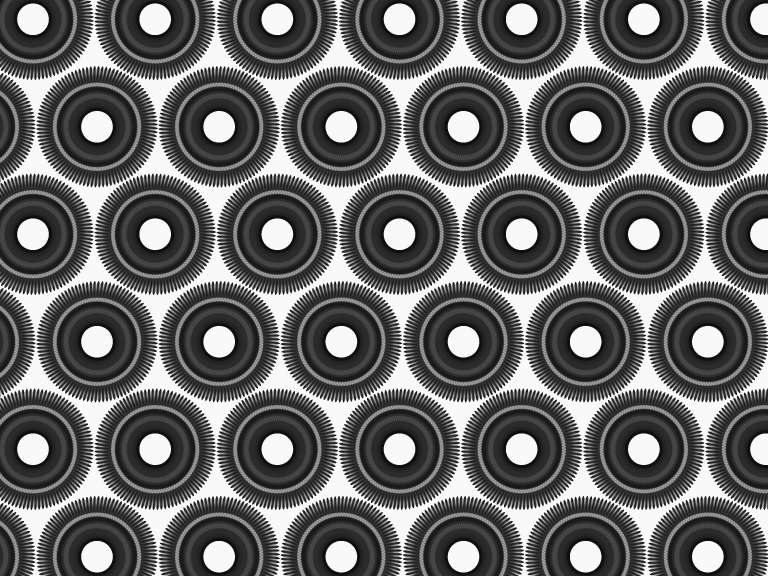
Write a Shadertoy shader that draws this pattern.

```glsl
// Staggered rows of dark engraved rosettes with fine spoked rims on white paper.

const float PAPER = 0.975;
const float INK = 0.11;

// Soft-edged ring: 1 at the given radius, 0 beyond the half width
float ring(float r, float radius, float halfWidth) {
    return 1.0 - smoothstep(halfWidth * 0.6, halfWidth * 1.2, abs(r - radius));
}

// Grey of one rosette whose outer radius is 1
float rosetteGrey(vec2 p) {
    float r = length(p);
    float angle = atan(p.y, p.x);

    // Solid body with finely woven inner bands
    float weave = 0.5 + 0.5 * cos(96.0 * angle) * cos(70.0 * r);
    float grey = mix(0.12, 0.17, smoothstep(0.30, 0.42, r));
    grey += ring(r, 0.51, 0.045) * (0.04 + 0.12 * weave);
    grey -= 0.06 * ring(r, 0.285, 0.03);
    grey -= 0.07 * ring(r, 0.62, 0.035);

    // Pale braided collar between two dark lines
    grey = mix(grey, 0.44 + 0.26 * weave, ring(r, 0.695, 0.034));

    // Slightly swirled spokes, opening towards the rim
    float spoke = 0.5 + 0.5 * cos(96.0 * angle + 9.0 * r);
    float strand = 0.5 + 0.5 * cos(96.0 * angle - 26.0 * r);
    float gap = 1.0 - smoothstep(0.15, 0.65, spoke);
    float gapGrey = mix(0.30, 0.84, smoothstep(0.76, 1.0, r)) - 0.12 * strand;
    float rim = mix(INK + 0.05 * strand, gapGrey, gap);
    grey = mix(grey, rim, smoothstep(0.74, 0.79, r));

    // Open centre and scalloped outline
    float outline = 0.95 + 0.05 * spoke;
    float inside = step(0.26, r) * step(r, outline);
    return mix(PAPER, grey, inside);
}

// Darkest rosette of the two nearest rows
float patternGrey(vec2 uv) {
    vec2 pitch = vec2(0.2121, 0.1866);
    float firstRow = floor((uv.y - 0.0335) / pitch.y);
    float grey = PAPER;
    for (int i = 0; i < 2; i++) {
        float row = firstRow + float(i);
        float shift = mix(0.1684, 0.0573, mod(row, 2.0));
        vec2 p = vec2(uv.x - shift, uv.y - 0.0335 - row * pitch.y);
        p.x -= pitch.x * round(p.x / pitch.x);
        grey = min(grey, rosetteGrey(p / 0.1055));
    }
    return grey;
}

void mainImage(out vec4 fragColor, in vec2 fragCoord) {
    // Average a 4 by 4 grid of samples to smooth the edges
    float grey = 0.0;
    for (int i = 0; i < 16; i++) {
        vec2 jitter = (vec2(i % 4, i / 4) + 0.5) / 4.0 - 0.5;
        grey += patternGrey((fragCoord + jitter) / iResolution.y);
    }
    fragColor = vec4(vec3(grey / 16.0), 1.0);
}
```
